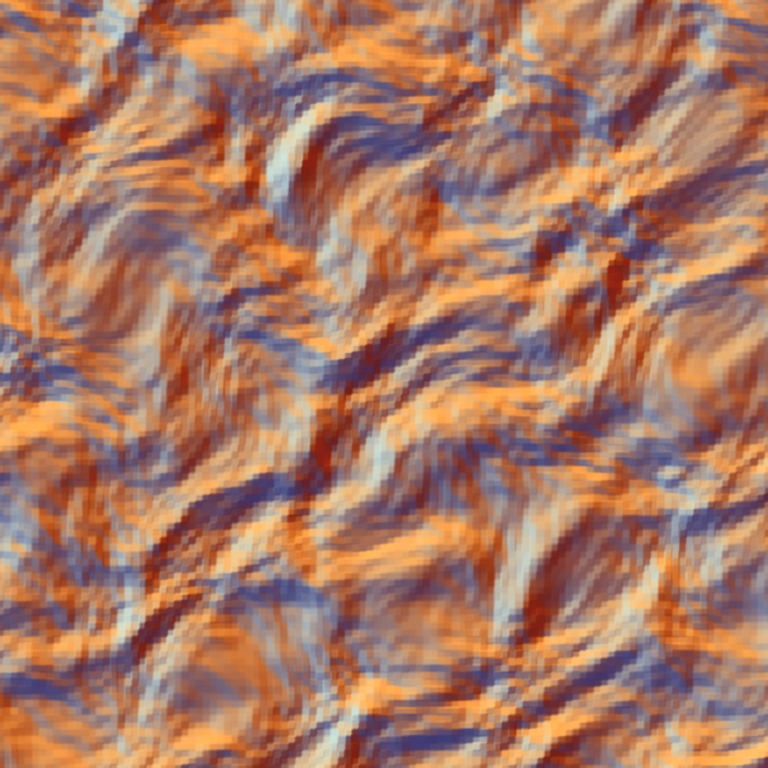
Give the GLSL for this texture, as a Shadertoy shader.

```glsl
// Blocky relief of slanted lumps and ridges, lit in cream, orange, slate blue and plum.

mat2 rotation(float angle) {
    float c = cos(angle), s = sin(angle);
    return mat2(c, -s, s, c);
}

vec2 randomDirection(vec2 cell) {
    float angle = 6.2832 * fract(sin(dot(cell, vec2(127.1, 311.7))) * 43758.55);
    return vec2(cos(angle), sin(angle));
}

float gradientNoise(vec2 p) {
    vec2 cell = floor(p), f = p - cell;
    vec2 blend = f * f * f * (f * (f * 6.0 - 15.0) + 10.0);
    vec2 right = vec2(1, 0), up = vec2(0, 1);
    float a = dot(randomDirection(cell), f);
    float b = dot(randomDirection(cell + right), f - right);
    float c = dot(randomDirection(cell + up), f - up);
    float d = dot(randomDirection(cell + 1.0), f - 1.0);
    return mix(mix(a, b, blend.x), mix(c, d, blend.x), blend.y);
}

// Octaves on a bent domain: long broad ridges, rounder fine lumps
float height(vec2 p) {
    p += 0.075 * vec2(gradientNoise(p * 5.0 + 7.3), gradientNoise(p * 5.0 + 31.7));
    float sum = 0.0, amplitude = 1.0;
    vec2 frequency = vec2(6.0, 10.0);
    for (int i = 0; i < 4; i++) {
        float octave = float(i);
        float tilt = 0.55 + 0.35 * sin(2.4 * octave);
        sum += amplitude * gradientNoise(rotation(tilt) * p * frequency + 19.4 * octave);
        amplitude *= 0.41;
        frequency *= vec2(2.1, 1.9);
    }
    return sum;
}

float slope(vec2 p, vec2 direction) {
    float reach = 0.004;
    return (height(p + reach * direction) - height(p - reach * direction)) / (2.0 * reach);
}

float softLimit(float value, float limit) {
    return limit * tanh(value / limit);
}

void mainImage(out vec4 fragColor, in vec2 fragCoord) {
    // Soft-edged square blocks
    vec2 grid = fragCoord / iResolution.y * 108.0;
    vec2 block = floor(grid) + smoothstep(0.15, 0.85, fract(grid));
    vec2 p = block / 108.0 + 1.37;

    // Slope across the ridges sets the light, slope along them the warmth
    vec2 along = vec2(cos(0.55), sin(0.55));
    vec2 across = vec2(-along.y, along.x);
    float light = -slope(p, across) / 8.4;
    float warmth = -slope(p, along) / 7.4 + 0.25 * light;
    light = softLimit(light, 2.0);
    warmth = softLimit(warmth, 1.9);

    vec3 clay = vec3(0.66, 0.475, 0.395);
    vec3 lightShift = vec3(0.15, 0.18, 0.11);
    vec3 warmShift = vec3(0.08, -0.055, -0.16);
    vec3 color = clay + light * lightShift + warmth * warmShift;
    color = max(color, vec3(0.24, 0.13, 0.08));
    fragColor = vec4(min(color, 1.0), 1.0);
}
```
